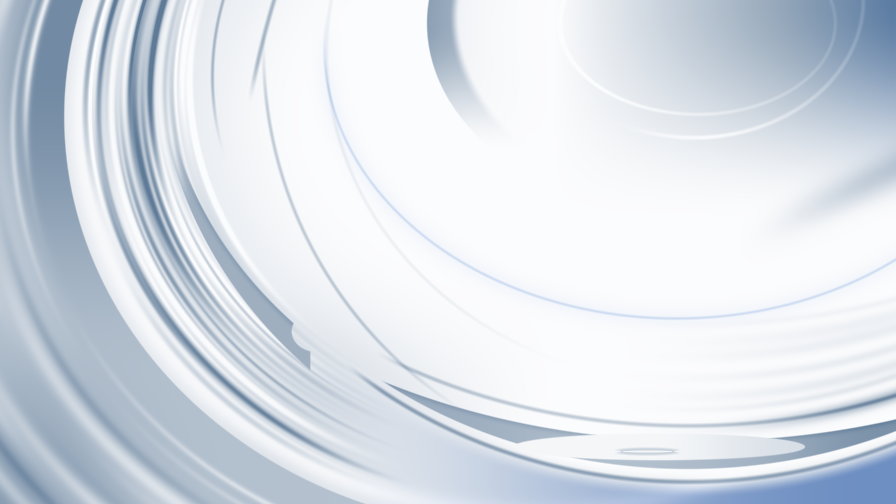
Give the GLSL for this background, as a WebGL 2 fragment shader.

```glsl
#version 300 es
precision highp float;
// Pale glass swirl: nested elliptical arcs, dark refractions and a blue corner glow.
uniform vec2 u_resolution;
out vec4 outColor;

float pixel; // size of one pixel in canvas units
vec2 p;      // place on a canvas 4.32 units high, y downward

float hash(float n) { return fract(sin(n * 127.1) * 43758.5453); }

// Approximate signed distance to an ellipse, negative inside
float oval(vec2 center, vec2 radii) {
    vec2 q = (p - center) / radii;
    float k = length(q);
    return (k - 1.0) * k / max(length(q / radii), 0.001);
}

// Ovals around the hub of the lower arcs
float arc(float a, float b) { return oval(vec2(5.9, 0.45), vec2(a, b)); }

// Ovals running from the outer rim (u = 0) to the inner ring (u = 1)
float swirl(float u) {
    return oval(mix(vec2(4.55, 1.0), vec2(5.8, 0.4), u), mix(vec2(4.0, 3.55), vec2(3.02, 2.33), u));
}

float fill(float d) { return 1.0 - smoothstep(-pixel, pixel, d); }
float line(float d, float w) { return 1.0 - smoothstep(0.0, w + pixel, abs(d)); }
float glow(float d, float w) { return exp(-d * d / (w * w)); }
float rise(float a, float b, float x) { return smoothstep(a, b, x); }
float fall(float a, float b, float x) { return 1.0 - smoothstep(a, b, x); }

void main() {
    pixel = 4.32 / u_resolution.y;
    p = vec2(gl_FragCoord.x, u_resolution.y - gl_FragCoord.y) * pixel;
    float x = p.x, y = p.y;
    float rim = swirl(0.0);
    float lowerArc = arc(4.27, 3.68);

    // Soft gray zone between the rim and the white middle
    float tone = 0.17 * fall(0.6, 2.1, -rim) + 0.16 * glow(rim + 0.62, 0.22) * fall(1.2, 3.0, y);
    tone += 0.13 * glow(length(p - vec2(2.6, 3.5)), 0.65);
    tone *= mix(1.0, rise(-0.1, 0.05, lowerArc), rise(3.3, 4.8, x));
    tone *= 1.0 - 0.8 * glow(rim + 0.14, 0.1);

    // Blue-gray glass outside the rim
    float outside = fill(-rim) * (1.0 - step(4.55, x));
    float glass = 0.98 - 0.47 * rise(0.5, 3.3, y);
    glass -= 0.42 * rise(0.25, 0.6, rim) * fall(1.0, 3.4, y);
    glass += 0.3 * glow(length(p - vec2(0.0, 4.3)), 1.0);
    tone = mix(tone, glass, outside);

    // Light and dark streaks in the outer glass
    for (float n = 0.0; n < 14.0; n++) {
        float d = swirl(-0.13 - 0.06 * n - 0.04 * hash(n + 2.0));
        float wave = 0.5 + 0.5 * sin(y * 1.3 + 6.3 * hash(n + 5.0));
        float strength = mod(n, 3.0) > 1.5 ? 0.2 : -0.34;
        tone += outside * strength * wave * glow(d, 0.02 + 0.07 * hash(n + 9.0));
    }
    tone -= 0.5 * outside * glow(swirl(-0.15), 0.035) * fall(0.4, 1.6, y);

    // Fine light and dark streaks inside the rim
    float along = fall(2.3, 3.6, x);
    for (float n = 0.0; n < 30.0; n++) {
        float u = 0.08 + 0.0135 * (n + hash(n + 21.0));
        float wave = 0.5 + 0.5 * sin(y * 1.6 + 6.3 * hash(n + 31.0));
        float mark = line(swirl(u), 0.012 + 0.035 * hash(n + 41.0)) * along * wave;
        float strength = mod(n, 2.0) < 0.5 ? 0.65 * fall(0.28, 0.5, u) + 0.06 : -0.25;
        tone += strength * mark * fall(2.0, 4.8, y);
    }
    tone = max(tone, 0.0);
    tone += 0.6 * line(swirl(0.13), 0.03) * along;
    tone += 0.5 * line(swirl(0.26), 0.06) * along * fall(1.2, 3.4, y);
    tone += 0.55 * line(swirl(0.33), 0.05) * fall(0.7, 2.0, y);
    tone *= 1.0 - 0.95 * glow(swirl(0.18), 0.04) * along;
    tone *= 1.0 - 0.8 * glow(swirl(0.37), 0.04) * fall(1.0, 2.4, y);

    // Thin lines on the upper left
    tone += 0.5 * line(swirl(0.57), 0.016) * fall(0.6, 1.4, y);
    tone += 0.55 * line(x - 2.35 + 0.3 * y - 0.07 * y * y, 0.025) * fall(0.5, 0.9, y);
    tone += 0.4 * line(arc(3.64, 3.62), 0.018) * rise(0.2, 1.0, y) * fall(3.0, 4.1, x);

    // Rings around the white middle
    float ring = swirl(1.0);
    ring = (0.22 * line(ring, 0.012) + 0.05 * glow(ring, 0.09)) * rise(0.0, 0.8, y);
    tone += ring + 0.1 * line(arc(3.1, 2.83), 0.018) * fall(3.6, 5.0, x);

    // Faint streaks sweeping to the right edge
    for (float n = 0.0; n < 7.0; n++) {
        float d = arc(4.2, 2.3 + 0.15 * n + 0.06 * hash(n + 51.0));
        tone += (0.08 + 0.02 * n) * glow(d, 0.025 + 0.04 * hash(n + 61.0)) * rise(5.2, 7.6, x);
    }

    // Crescent near the top, with a pale inner veil
    float outer = oval(vec2(5.85, 0.2), vec2(2.19, 1.62));
    float inner = oval(vec2(5.92, 0.15), vec2(2.04, 1.57));
    float veil = 0.6 * rise(-0.06, 0.03, inner) + 0.2 * exp(-3.5 * max(-outer, 0.0));
    tone += veil * fill(outer) * fall(0.2, 1.3, y) * fall(4.2, 4.9, x);

    // Dark refraction on the left, with a hooked end
    float bladeTop = arc(4.5, 3.52);
    float blade = fill(-bladeTop) * fill(arc(4.55, 3.88)) * rise(1.1, 1.8, y) * fill(x - 2.66);
    blade *= fill(-oval(vec2(2.73, 2.84), vec2(0.23, 0.18)));
    tone = mix(tone, 0.66 + 0.15 * glow(bladeTop, 0.03), blade);

    // Dark band along the bottom, holding a pale lens
    float bandTop = oval(vec2(6.0, 0.45), vec2(5.1, 3.33));
    float band = fill(-bandTop) * fill(arc(4.27, 3.57)) * rise(3.2, 3.36, x);
    float bandTone = 0.72 - 0.2 * glow(x - 5.4, 1.2) + 0.2 * rise(6.4, 7.6, x);
    tone = mix(tone, bandTone + 0.15 * glow(bandTop, 0.03), band);
    float lens = fill(oval(vec2(5.65, 3.83), vec2(1.25, 0.115)));
    tone = mix(tone, 0.05 + 0.2 * rise(5.6, 6.9, x), lens);
    tone += 0.3 * line(oval(vec2(5.55, 3.87), vec2(0.22, 0.02)), 0.015);
    tone += 0.65 * line(lowerArc, 0.025) * rise(2.95, 3.3, x);
    float upper = arc(4.5, 3.2);
    upper = 0.42 * line(upper, 0.022) + 0.4 * glow(upper, 0.05) * rise(6.0, 7.6, x);
    tone += upper * rise(3.2, 3.6, x);

    // Corner glows: smoky blue above, clear blue below
    float smoke = clamp((x - 4.75) / 2.9, 0.0, 1.0) * fall(0.0, 1.9, y);
    tone += 1.1 * smoke + 0.32 * glow(y - 1.95 + 0.46 * (x - 6.6), 0.16) * rise(6.3, 7.5, x);
    float blue = rise(2.6, 7.5, x) * rise(-0.02, 0.14, lowerArc) * (1.0 - outside);

    // Pale rings floating in the upper glow
    tone -= 0.12 * line(oval(vec2(5.98, 0.2), vec2(1.18, 0.78)), 0.018);
    tone -= 0.16 * line(oval(vec2(5.95, 0.0), vec2(1.45, 1.18)), 0.022) * rise(5.2, 6.2, x);

    vec3 color = vec3(0.985, 0.987, 0.992) - clamp(tone, 0.0, 1.12) * vec3(0.55, 0.455, 0.36);
    color -= blue * vec3(0.46, 0.35, 0.17) + ring * vec3(0.1, 0.0, -0.2);
    color += vec3(-0.02, 0.0, 0.04) * smoke * rise(6.5, 7.7, x);
    outColor = vec4(clamp(color, 0.0, 1.0), 1.0);
}
```
